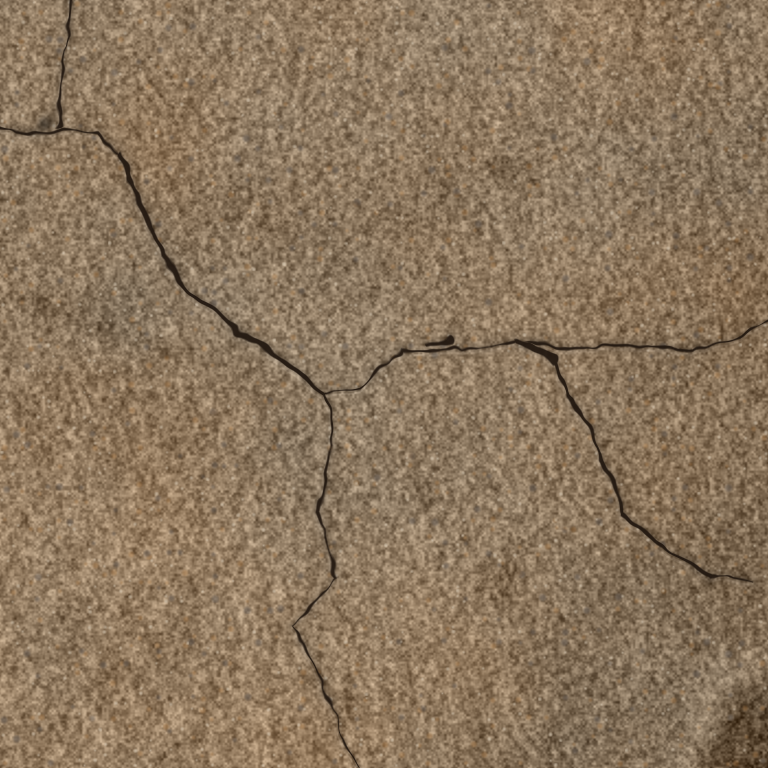
This texture is drawn by a Shadertoy shader. Its source:

```glsl
const vec3 SAND = vec3(0.565, 0.475, 0.372);
const vec3 TONE = vec3(1.0, 0.97, 0.91);
const vec3 CRACK_DARK = vec3(0.13, 0.09, 0.06);
const vec3 OCHRE = vec3(0.66, 0.47, 0.27);
const vec3 SLATE = vec3(0.34, 0.31, 0.29);
const vec3 QUARTZ = vec3(0.86, 0.81, 0.73);

float hash(vec2 p) {
    vec3 q = fract(vec3(p.xyx) * 0.1031);
    q += dot(q, q.yzx + 33.33);
    return fract((q.x + q.y) * q.z);
}

float noise(vec2 p) {
    vec2 i = floor(p), f = fract(p);
    f = f * f * (3.0 - 2.0 * f);
    return mix(mix(hash(i), hash(i + vec2(1, 0)), f.x),
               mix(hash(i + vec2(0, 1)), hash(i + vec2(1, 1)), f.x), f.y);
}

// Centred fractal noise
float fbm(vec2 p) {
    float sum = 0.0, amp = 0.5;
    for (int i = 0; i < 4; i++) {
        sum += amp * (noise(p) - 0.5);
        p = mat2(1.6, 1.2, -1.2, 1.6) * p + 17.3;
        amp *= 0.5;
    }
    return sum;
}

// Relief of a noise field lit from the upper left
float emboss(vec2 p, float freq) {
    vec2 q = mat2(0.8, -0.6, 0.6, 0.8) * p * freq * vec2(1.0, 0.75);
    return noise(q) - noise(q + vec2(-0.45, 0.45));
}

// Distance to a segment whose half width tapers from wa to wb
float taper(vec2 p, vec2 a, vec2 b, float wa, float wb) {
    vec2 ab = b - a;
    float t = clamp(dot(p - a, ab) / dot(ab, ab), 0.0, 1.0);
    return length(p - a - ab * t) - mix(wa, wb, t);
}

float strand(vec2 p, vec2 a, vec2 b, vec2 c, vec2 d, float w) {
    return min(taper(p, a, b, w, w), min(taper(p, b, c, w, w), taper(p, c, d, w, w)));
}

// Network of fractures meeting at shared joints
float cracks(vec2 p) {
    p += 0.014 * (vec2(noise(p * 24.0), noise(p * 24.0 + 50.0)) - 0.5);
    p += 0.006 * (vec2(noise(p * 75.0), noise(p * 75.0 + 90.0)) - 0.5);
    vec2 fork = vec2(0.425, 0.487), chip = vec2(0.67, 0.558), bend = vec2(0.44, 0.25);
    float d = taper(p, vec2(0.09, 1.01), vec2(0.075, 0.83), 0.0012, 0.002);
    d = min(d, strand(p, vec2(-0.01, 0.836), vec2(0.055, 0.825), vec2(0.12, 0.825), vec2(0.155, 0.80), 0.0013));
    d = min(d, strand(p, vec2(0.155, 0.80), vec2(0.21, 0.67), vec2(0.305, 0.565), fork, 0.0029));
    d = min(d, strand(p, fork, vec2(0.475, 0.497), vec2(0.52, 0.541), chip, 0.0013));
    d = min(d, strand(p, chip, vec2(0.72, 0.546), vec2(0.90, 0.545), vec2(1.01, 0.58), 0.0013));
    d = min(d, strand(p, vec2(0.715, 0.53), vec2(0.78, 0.42), vec2(0.81, 0.33), vec2(0.92, 0.252), 0.0024));
    d = min(d, taper(p, vec2(0.92, 0.252), vec2(0.98, 0.24), 0.002, 0.0003));
    d = min(d, strand(p, fork, vec2(0.433, 0.42), vec2(0.416, 0.33), bend, 0.0015));
    d = min(d, strand(p, bend, vec2(0.382, 0.185), vec2(0.435, 0.085), vec2(0.465, -0.01), 0.0012));
    d = min(d, taper(p, chip, vec2(0.715, 0.53), 0.003, 0.006));
    d = min(d, taper(p, vec2(0.55, 0.552), vec2(0.585, 0.556), 0.001, 0.004));
    return d + 0.002 * (noise(p * 65.0) - 0.5);
}

// Soft blot with a ragged outline
float stain(vec2 p, vec2 centre, vec2 size) {
    vec2 q = (p - centre) / size;
    return exp(-dot(q, q)) * smoothstep(-0.15, 0.2, fbm(p * 32.0));
}

// Scattered mineral flecks, one at most per cell
float flecks(vec2 p, float freq, float share, float px) {
    vec2 cell = floor(p * freq), f = fract(p * freq);
    vec2 centre = 0.35 + 0.3 * vec2(hash(cell + 7.0), hash(cell + 31.0));
    float radius = 0.14 + 0.18 * hash(cell + 63.0);
    float soft = 0.1 + px * freq;
    return step(hash(cell), share) * smoothstep(radius + soft, radius - soft, length(f - centre));
}

void mainImage(out vec4 fragColor, in vec2 fragCoord) {
    float px = 1.0 / iResolution.y;
    vec2 p = fragCoord * px;
    float rough = smoothstep(0.95, 0.15, p.x * 0.75 + p.y);

    // Sand grains and weathered relief
    float tone = 0.20 * (noise(p * 200.0) - 0.5) + 0.18 * (noise(p * 350.0 + 40.0) - 0.5);
    tone += 0.15 * emboss(p, 125.0);
    tone += (0.025 + 0.085 * rough) * emboss(p, 42.0);
    tone += 0.10 * fbm(p * 7.0) + 0.06 * fbm(p * 26.0);
    tone -= 0.07 * smoothstep(0.65, 1.25, p.x - 0.4 * p.y + 0.25);

    // Stains and a faint sediment band
    tone -= 0.14 * stain(p, vec2(0.67, 0.80), vec2(0.045, 0.04));
    tone -= 0.11 * stain(p, vec2(0.54, 0.36), vec2(0.03, 0.05));
    tone -= 0.10 * stain(p, vec2(0.66, 0.22), vec2(0.035, 0.07));
    float band = p.y - 0.62 + 0.36 * p.x + 0.03 * fbm(p * 9.0);
    tone -= 0.06 * exp(-band * band * 7000.0) * smoothstep(0.33, 0.2, p.x);

    // Hollow and raised lip in the lower right corner
    float lip = length((p - vec2(1.0, 0.02)) * vec2(1.0, 0.85)) + 0.04 * fbm(p * 14.0);
    tone += 0.08 * exp(-pow((lip - 0.105) / 0.018, 2.0));
    tone -= 0.13 * smoothstep(0.09, 0.05, lip);

    vec3 col = SAND + TONE * tone;
    col += vec3(0.025, 0.0, -0.02) * (0.5 * rough - 0.25 + 2.0 * fbm(p * 5.0 + 60.0));
    col = mix(col, OCHRE, 0.40 * flecks(p, 85.0, 0.08, px));
    col = mix(col, SLATE, 0.50 * flecks(p + 3.0, 70.0, 0.055, px));
    col = mix(col, QUARTZ, 0.55 * flecks(p + 9.0, 150.0, 0.035, px));

    // Shaded fractures with a sunlit lower edge
    float d = cracks(p);
    float lit = smoothstep(0.002, -0.001, cracks(p + vec2(0.002, 0.005)));
    col += 0.07 * lit;
    col *= 1.0 - 0.22 * exp(-max(d, 0.0) * 220.0);
    float chips = stain(p, vec2(0.055, 0.838), vec2(0.018, 0.012))
                + stain(p, vec2(0.698, 0.549), vec2(0.022, 0.009));
    col *= 1.0 - 0.5 * min(chips, 1.0);
    col = mix(col, CRACK_DARK, 0.93 * smoothstep(px, -px, d));
    fragColor = vec4(clamp(col, 0.0, 1.0), 1.0);
}
```
